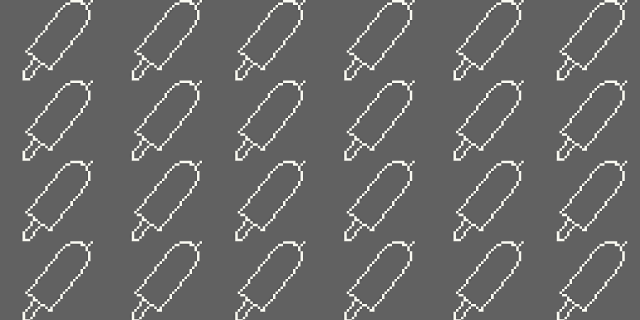
Write a Shadertoy shader that draws this pattern.

```glsl
// Rows of ice pops on sticks, outlined in chunky off-white dots on flat grey.

// Signed distances, in dots, to the body (x) and the stick (y)
vec2 popDistances(vec2 p) {
    vec2 down = vec2(-0.628, 0.779);
    p -= vec2(29.7, 6.3);
    vec2 q = vec2(dot(p, vec2(down.y, -down.x)), dot(p, down));
    float body = max(length(vec2(q.x, min(q.y, 0.0))) - 6.2, q.y - 23.3);
    float stick = length(vec2(q.x, max(q.y - 30.3, 0.0))) - 2.1;
    return vec2(body, stick);
}

// 1 on the dots inside a part that touch its outside
float outline(vec2 p) {
    vec2 right = vec2(1.0, 0.0), up = vec2(0.0, 1.0);
    vec2 here = popDistances(p);
    vec2 around = max(max(popDistances(p + right), popDistances(p - right)),
                      max(popDistances(p + up), popDistances(p - up)));
    bool onBody = here.x < 0.0 && around.x >= 0.0;
    bool onStick = here.x >= 0.0 && here.y < 0.0 && around.y >= 0.0;
    return onBody || onStick ? 1.0 : 0.0;
}

// Thin shadow hugging both sides of the line
float halo(vec2 p) {
    vec2 d = popDistances(p);
    float line = abs(d.x + 0.5);
    if (d.x > 0.0) line = min(line, abs(d.y + 0.5));
    return 1.0 - smoothstep(0.65, 1.05, line);
}

// Position inside one repeat; three unevenly spaced columns per 128 dots
vec2 repeatCell(vec2 p) {
    float x = mod(p.x, 128.0);
    float column = floor(x * 3.0 / 128.0);
    float start = column * 128.0 / 3.0 + 0.87 * sin(column * 2.0944);
    return vec2(x - start, mod(p.y, 32.0));
}

void mainImage(out vec4 fragColor, in vec2 fragCoord) {
    float ink = 0.0, shade = 0.0;

    // Average a grid of samples to smooth the dot edges
    for (int i = 0; i < 16; i++) {
        vec2 offset = (vec2(i % 4, i / 4) + 0.5) / 4.0 - 0.5;
        vec2 p = (fragCoord + offset) / iResolution.y;
        p = repeatCell(vec2(p.x, 1.0 - p.y) * 127.33);
        ink += outline(floor(p) + 0.5) / 16.0;
        shade += halo(p) / 16.0;
    }

    vec3 color = vec3(0.38 - 0.045 * shade);
    color = mix(color, vec3(0.98, 0.98, 0.95), ink);
    fragColor = vec4(color, 1.0);
}
```
